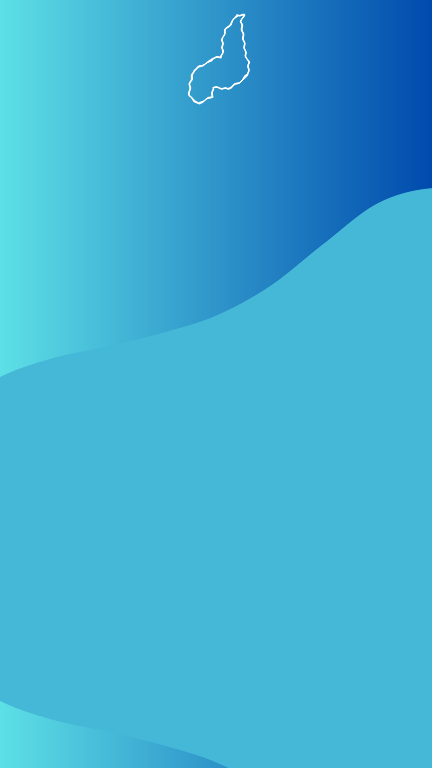
Give the GLSL for this background, as a WebGL 2 fragment shader.

```glsl
#version 300 es
precision highp float;
// Flat teal wave band over a cyan to cobalt gradient, with a small white coastline outline.

uniform vec2 u_resolution;
out vec4 outColor;

// Wave heights at even steps across the width, with one extra knot past each side.
const float KNOTS[11] = float[](
    0.4635, 0.509, 0.534, 0.549, 0.5665, 0.589,
    0.6275, 0.683, 0.7355, 0.755, 0.7475);

// Corners of the outline, in percent of the canvas width from its centre.
const vec2 COAST[23] = vec2[](
    vec2(4.2, 10.2), vec2(5.8, 10.2), vec2(5.1, 8.8), vec2(5.6, 5.1),
    vec2(6.2, 0.7), vec2(6.9, -0.7), vec2(6.7, -3.5), vec2(4.9, -5.3),
    vec2(1.9, -6.9), vec2(-1.4, -6.5), vec2(-1.6, -8.6), vec2(-3.0, -9.3),
    vec2(-4.6, -10.4), vec2(-6.9, -8.6), vec2(-6.7, -5.6), vec2(-5.8, -2.5),
    vec2(-2.8, -0.9), vec2(-1.4, 0.2), vec2(0.5, 0.5), vec2(0.9, 2.1),
    vec2(0.7, 4.4), vec2(1.6, 6.9), vec2(3.0, 8.6));

// Catmull-Rom curve through the knots.
float waveHeight(float x) {
    float s = clamp(x, 0.0, 0.9999) * 8.0;
    int i = int(s);
    float t = fract(s);
    float a = KNOTS[i], b = KNOTS[i + 1], c = KNOTS[i + 2], d = KNOTS[i + 3];
    return b + 0.5 * t * (c - a + t * (2.0 * a - 5.0 * b + 4.0 * c - d
        + t * (3.0 * (b - c) + d - a)));
}

float segmentDistance(vec2 p, vec2 a, vec2 b) {
    vec2 ap = p - a, ab = b - a;
    return length(ap - ab * clamp(dot(ap, ab) / dot(ab, ab), 0.0, 1.0));
}

float coastDistance(vec2 p) {
    p += 0.13 * sin(p.yx * 3.0); // ragged edge
    float nearest = 1e3;
    for (int i = 0; i < 23; i++) {
        nearest = min(nearest, segmentDistance(p, COAST[i], COAST[(i + 1) % 23]));
    }
    return nearest;
}

void main() {
    vec2 uv = gl_FragCoord.xy / u_resolution;

    // Horizontal gradient
    vec3 color = mix(vec3(0.365, 0.878, 0.902), vec3(0.0, 0.29, 0.678), uv.x);

    // Band between the upper wave and its mirrored lower edge
    float wave = waveHeight(uv.x);
    float inside = min(wave - uv.y, uv.y - (0.5964 - wave));
    float soften = 0.6 / u_resolution.y;
    color = mix(color, vec3(0.27, 0.717, 0.843), smoothstep(-soften, soften, inside));

    // White outline near the top
    vec2 local = (gl_FragCoord.xy - vec2(0.507, 0.923) * u_resolution) * 100.0 / u_resolution.x;
    float pixel = 100.0 / u_resolution.x;
    float line = 1.0 - smoothstep(-0.5, 0.5, (coastDistance(local) - 0.21) / pixel);
    color = mix(color, vec3(1.0), line);

    outColor = vec4(color, 1.0);
}
```
